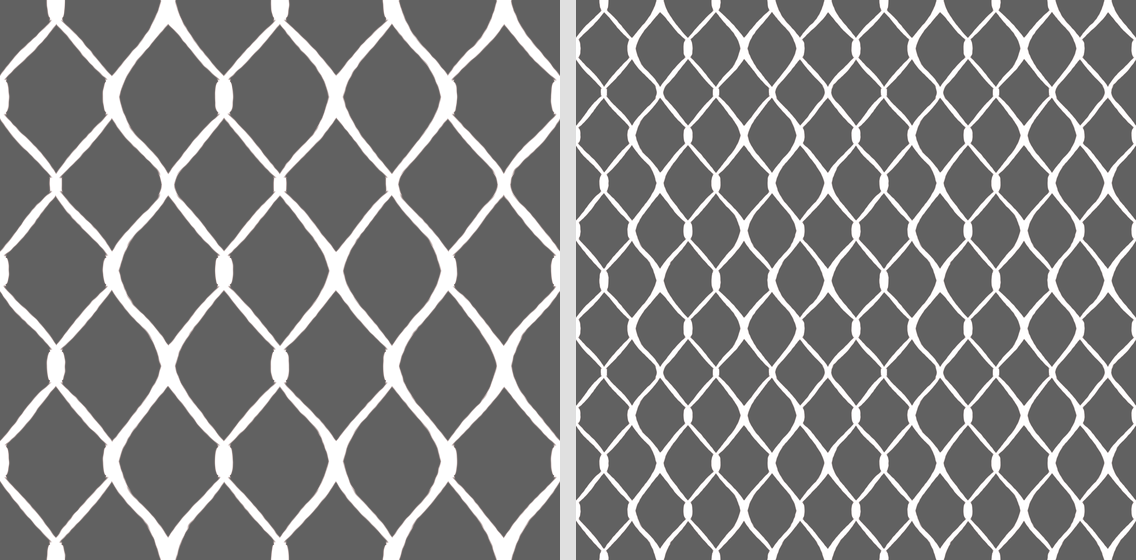
Left, the tile; right, the same tile 2 across and 2 down.
Write a WebGL 1 fragment shader that draws this pattern.

```glsl
precision highp float;
// Draws a white knotted wire netting with diamond cells over flat grey; tiles on all sides.
uniform vec2 u_resolution;

const float COLS = 5.0;
const float ROWS = 6.0;
const float PI = 3.14159265;
const vec3 GROUND = vec3(0.38);
const vec3 WIRE = vec3(1.0);
const vec3 EDGE_TINT = vec3(0.03, -0.03, -0.035);

float hash(vec2 cell) {
  vec3 q = fract(vec3(cell.xyx) * vec3(0.1031, 0.1030, 0.0973));
  q += dot(q, q.yzx + 33.33);
  return fract((q.x + q.y) * q.z);
}

// Value noise that wraps after a whole number of cells.
float tileNoise(vec2 p, float cells) {
  vec2 q = p * cells;
  vec2 i = floor(q);
  vec2 f = q - i;
  f = f * f * (3.0 - 2.0 * f);
  vec2 lo = mod(i, cells);
  vec2 hi = mod(i + 1.0, cells);
  return mix(mix(hash(lo), hash(vec2(hi.x, lo.y)), f.x),
             mix(hash(vec2(lo.x, hi.y)), hash(hi), f.x), f.y);
}

float smoothMin(float a, float b, float k) {
  float h = max(k - abs(a - b), 0.0) / k;
  return min(a, b) - h * h * k * 0.25;
}

// Height of a knot row (x) and half length of its knots (y); rows are uneven.
vec2 knotRow(float row) {
  float m = mod(row, ROWS);
  vec2 shape = vec2(-0.0020, 0.0335);
  if (m > 0.5) shape = vec2(0.0097, 0.0283);
  if (m > 1.5) shape = vec2(0.0130, 0.0290);
  if (m > 2.5) shape = vec2(0.0163, 0.0270);
  if (m > 3.5) shape = vec2(0.0039, 0.0120);
  if (m > 4.5) shape = vec2(-0.0065, 0.0303);
  return vec2(row / ROWS + shape.x, shape.y);
}

// 1 where the cell beside a knot has a rounded corner, 0 where the knot bulges.
float roundedSide(float col, float odd, float side) {
  float c = mod(col, COLS);
  bool both = odd > 0.5 ? c == 3.0 : (c == 1.0 || c == 4.0);
  bool onlyRight = odd > 0.5 ? c == 1.0 : c == 3.0;
  bool onlyLeft = odd > 0.5 && c == 4.0;
  return both || (onlyRight && side > 0.0) || (onlyLeft && side < 0.0) ? 1.0 : 0.0;
}

// Slightly bent strand from a up to b, thicker in the middle.
float strand(vec2 p, vec2 a, vec2 b, float lowRow) {
  vec2 seed = vec2(mod(floor((a.x + b.x) * 10.0 + 0.5), 20.0), mod(lowRow, ROWS));
  vec2 ab = b - a;
  float t = clamp(dot(p - a, ab) / dot(ab, ab), 0.0, 1.0);
  vec2 normal = normalize(vec2(-ab.y, ab.x));
  float bend = 0.0044 * (hash(seed + 7.0) - 0.5) * sin(2.0 * PI * t);
  float halfWidth = 0.0048 + (0.0026 + 0.0018 * hash(seed)) * sin(PI * t);
  return length(p - a - ab * t - normal * bend) - halfWidth;
}

// Upright knot, either a barrel or a plain bar.
float knotBody(vec2 q, float halfLength, float rounded) {
  float s = q.y / (0.88 * halfLength);
  float bulge = (1.0 - rounded) * smoothstep(0.010, 0.026, halfLength);
  float halfWidth = 0.0108 + 0.0054 * bulge * sqrt(max(1.0 - s * s, 0.0));
  return max(abs(q.x) - halfWidth, abs(q.y) - halfLength);
}

// One knot with the two strands that leave it on the side of p.
float knotAndStrands(vec2 p, float col, float row) {
  float odd = mod(row, 2.0);
  vec2 here = knotRow(row);
  vec2 above = knotRow(row + 1.0);
  vec2 below = knotRow(row - 1.0);
  vec2 center = vec2((col + 0.5 - 0.5 * odd) / COLS, here.x);
  vec2 q = p - center;
  float side = q.x < 0.0 ? -1.0 : 1.0;
  float nextX = center.x + side * 0.5 / COLS;
  float up = strand(p, vec2(center.x, here.x + here.y), vec2(nextX, above.x - above.y), row);
  float down = strand(p, vec2(nextX, below.x + below.y), vec2(center.x, here.x - here.y), row - 1.0);
  // Fillet only the corner that faces the neighbouring cell.
  float rounded = roundedSide(col, odd, side);
  float facing = smoothstep(-0.008, 0.004, 1.2 * abs(q.x) - abs(q.y) + here.y);
  float fillet = mix(0.004, 1.5 * here.y, facing * rounded);
  return smoothMin(knotBody(q, here.y, rounded), min(up, down), fillet);
}

float netting(vec2 p) {
  float d = 1.0;
  for (int j = -1; j <= 2; j++) {
    float row = floor(p.y * ROWS) + float(j);
    float firstCol = floor(p.x * COLS + 0.5 * mod(row, 2.0));
    for (int i = -1; i <= 1; i++) {
      d = min(d, knotAndStrands(p, firstCol + float(i), row));
    }
  }
  return d;
}

void main() {
  vec2 p = gl_FragCoord.xy / u_resolution;
  float d = netting(p) + 0.0012 * (tileNoise(p, 110.0) - 0.5);
  float soft = max(0.0016, 0.75 / u_resolution.y);
  float cover = 1.0 - smoothstep(-soft, soft, d);
  // Warm fringe along the strand edges.
  vec3 color = mix(GROUND, WIRE, cover) + EDGE_TINT * 4.0 * cover * (1.0 - cover);
  gl_FragColor = vec4(color, 1.0);
}
```
